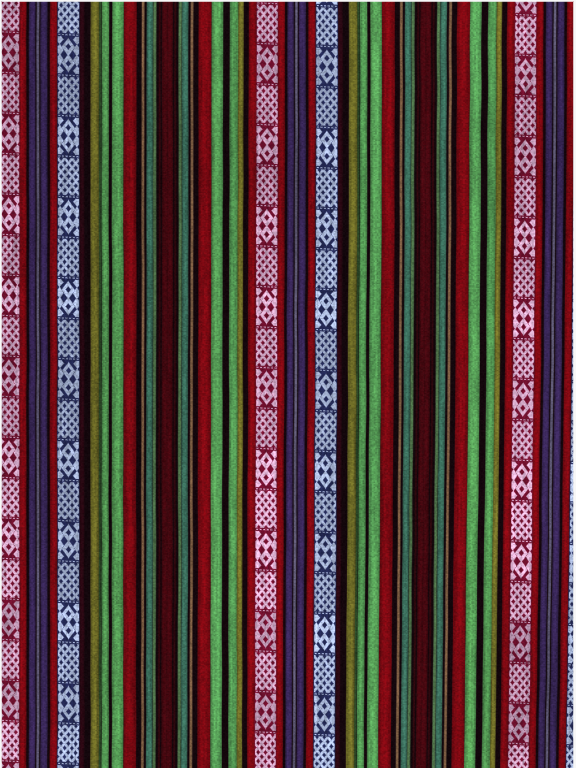
This texture is drawn by a Shadertoy shader. Its source:

```glsl
float hash(vec2 p) {
    vec3 q = fract(p.xyx * vec3(0.1031, 0.1030, 0.0973));
    q += dot(q, q.yzx + 33.33);
    return fract((q.x + q.y) * q.z);
}

float noise(vec2 p) {
    vec2 i = floor(p), f = fract(p);
    f = f * f * (3.0 - 2.0 * f);
    return mix(mix(hash(i), hash(i + vec2(1, 0)), f.x),
               mix(hash(i + vec2(0, 1)), hash(i + vec2(1, 1)), f.x), f.y);
}

float soft;  // half width of a smoothed edge

float inside(float d) { return smoothstep(soft, -soft, d); }

void stripe(inout vec3 col, float x, float a, float b, vec3 tint) {
    float d = abs(x - 0.5 * (a + b)) - 0.5 * (b - a);
    // Rounded cord: darker towards both sides
    tint *= 0.82 + 0.22 * smoothstep(0.0, 0.4 * (b - a), -d);
    col = mix(col, tint, inside(d));
}

float diamond(vec2 p, vec2 r) {
    return (abs(p.x) / r.x + abs(p.y) / r.y - 1.0) * min(r.x, r.y) * 0.8;
}

// Flower: two pierced diamonds, four corner petals and four side petals
float flower(vec2 p) {
    vec2 q = abs(p);
    float eye = diamond(q - vec2(0, 8.5), vec2(2.6, 3.2));
    float heart = max(diamond(q - vec2(0, 8.0), vec2(6.8, 9.0)), -eye);
    float corner = diamond(q - vec2(8.8, 15.5), vec2(4.2, 5.0));
    float side = diamond(q - vec2(8.5, 5.0), vec2(4.0, 6.2));
    return min(heart, min(corner, side));
}

// Lattice: crossing diagonals around dark lozenges
float lattice(vec2 p) {
    vec2 c = abs(fract(p / vec2(7.3, 9.0) + 0.5) - 0.5);
    return (abs(c.x + c.y - 0.5) - 0.23) * 5.5;
}

// Alternating figures along a patterned ribbon
void ribbon(inout vec3 col, vec2 p, vec3 ground, vec3 thread) {
    float v = mod(p.y + 40.5, 81.0) - 40.5;
    float w = abs(v) - 40.5;
    float figure = abs(v) < 20.25 ? flower(vec2(p.x, v)) : lattice(vec2(p.x, w));
    float seam = abs(abs(v) - 20.25);
    figure = max(figure, 1.7 - seam);
    float dashes = max(seam - 0.5, abs(fract(p.x / 3.6) - 0.5) * 3.6 - 0.9);
    figure = max(min(figure, dashes), abs(p.x) - 10.6);
    float wear = 0.86 + 0.2 * hash(vec2(floor(p.y / 40.5 + 0.5), ground.r * 90.0));
    vec3 cloth = mix(ground, thread * wear, inside(figure) * 0.95);
    col = mix(col, cloth, inside(abs(p.x) - 11.2));
}

void mainImage(out vec4 fragColor, in vec2 fragCoord) {
    vec2 uv = fragCoord / iResolution.xy;
    vec2 p = vec2(uv.x, 1.0 - uv.y) * vec2(576, 768);
    soft = 0.3 + 0.5 * 576.0 / iResolution.x;

    // Slight lean of the cloth towards the lower right
    float x = p.x + 9.0 * pow(1.0 - uv.y, 1.5) * uv.x * uv.x;
    x += 0.7 * (noise(vec2(p.x / 60.0, p.y / 45.0)) - 0.5);
    float s = mod(x - 426.0 + 129.25, 258.5) - 129.25;
    float m = abs(s);

    vec3 black = vec3(0.075, 0.025, 0.045);
    vec3 red = vec3(0.49, 0.035, 0.07);
    vec3 green = vec3(0.34, 0.62, 0.34);
    vec3 olive = vec3(0.43, 0.42, 0.15);
    vec3 teal = vec3(0.23, 0.43, 0.36);
    vec3 tan1 = vec3(0.47, 0.35, 0.25);
    vec3 purple = vec3(0.22, 0.15, 0.34);
    vec3 col = black;

    // Cords mirrored about the maroon centre
    stripe(col, m, -1.0, 5.5, vec3(0.27, 0.03, 0.06));
    stripe(col, m, 6.5, 9.0, vec3(0.17, 0.03, 0.05));
    stripe(col, m, 11.0, 14.5, vec3(0.29, 0.42, 0.27));
    stripe(col, m, 14.5, 21.0, teal);
    stripe(col, m, 23.0, 26.0, tan1);
    stripe(col, m, 31.0, 44.0, red);
    stripe(col, m, 44.0, 55.5, green);

    // Outer cords differ on the two sides
    if (s < 0.0) {
        stripe(col, m, 58.5, 66.0, green * 0.95);
        stripe(col, m, 66.0, 69.0, vec3(0.16, 0.26, 0.14));
        stripe(col, m, 68.5, 77.0, olive);
        stripe(col, m, 83.0, 88.0, vec3(0.16, 0.03, 0.07));
    } else {
        stripe(col, m, 62.0, 71.0, green * 0.92);
        stripe(col, m, 70.5, 76.0, olive);
        stripe(col, m, 81.0, 89.0, red);
    }
    stripe(col, m, 110.0, 117.5, red);

    // Purple group across the seam of the repeat
    float g = mod(s, 258.5);
    stripe(col, g, 120.0, 126.5, purple);
    stripe(col, g, 127.5, 130.5, vec3(0.34, 0.32, 0.42));
    stripe(col, g, 131.5, 138.5, purple);

    // Patterned ribbons, drifting down to the right
    float y = p.y - 307.0 - 0.045 * (p.x - 267.0);
    if (s > 0.0) ribbon(col, vec2(s - 99.7, y), vec3(0.42, 0.06, 0.17), vec3(0.83, 0.68, 0.80));
    else ribbon(col, vec2(s + 99.0, y), vec3(0.14, 0.16, 0.33), vec3(0.71, 0.77, 0.90));

    // Weave grain, fine ribs and broad fading
    float grain = noise(p / vec2(1.6, 1.3));
    float rib = noise(vec2(x / 1.8, p.y / 30.0));
    float fade = noise(p / vec2(130, 170) + 7.0);
    col *= 0.7 + 0.26 * grain + 0.2 * rib + 0.14 * fade;
    col += 0.02 * (hash(floor(p / 1.5)) - 0.4);

    // Pale margin at the left, right and top
    float edge = min(min(p.x, 575.0 - p.x), p.y) - 1.8;
    col = mix(col, vec3(0.97), inside(edge));
    fragColor = vec4(clamp(col, 0.0, 1.0), 1.0);
}
```
